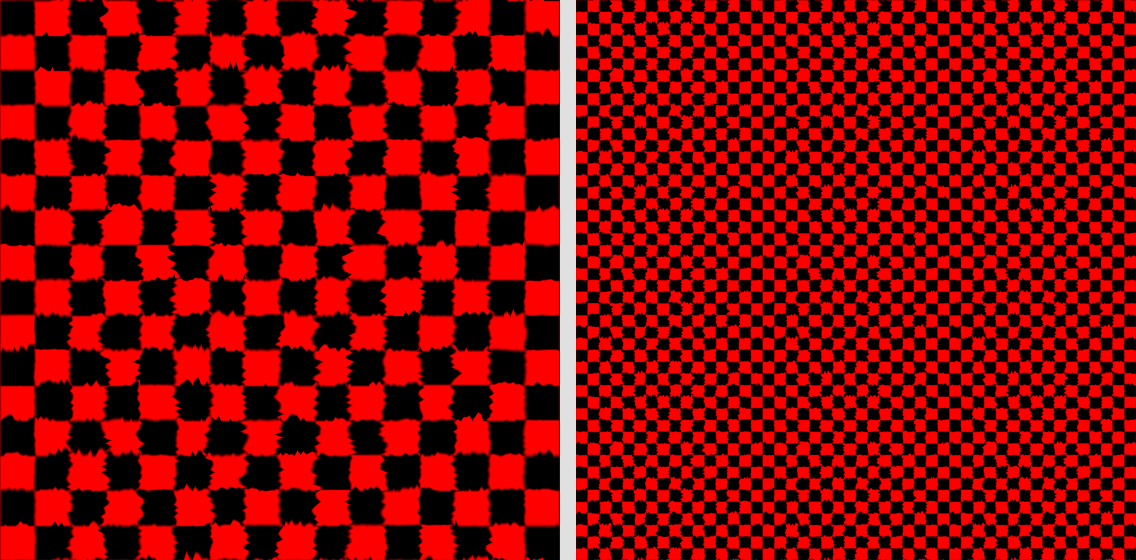
Left, the tile; right, the same tile 3 across and 3 down.
Give the GLSL for this pattern, as a three.js fragment shader.

```glsl
varying vec2 vUv;

#define CELLS 16.0
#define TEETH 12.0
#define WAVES 3.0
#define JAG_X 0.20
#define JAG_Y 0.22
#define SOFT_MIN 0.025
#define SOFT_MAX 0.085
#define INK vec3(0.005, 0.0, 0.0)
#define RED vec3(1.0, 0.0, 0.0)

float hash(vec2 p) {
  return fract(sin(dot(p, vec2(127.1, 311.7))) * 43758.5453);
}

// Linear noise along one grid line, from -1 to 1, wrapping over the canvas
float lineNoise(float along, float line, float perCell) {
  float x = along * perCell;
  float i = floor(x);
  float period = CELLS * perCell;
  float a = hash(vec2(mod(i, period), line + perCell * 7.0));
  float b = hash(vec2(mod(i + 1.0, period), line + perCell * 7.0));
  return mix(a, b, x - i) * 2.0 - 1.0;
}

// Ragged offset of a grid line: fine teeth on a broader wander
float raggedness(float along, float line) {
  return 0.6 * lineNoise(along, line, TEETH) + 0.7 * lineNoise(along, line, WAVES);
}

// Square wave from -1 to 1 that flips at the soft, displaced grid line
float stripe(float distanceToLine, float line, float soft) {
  float flip = 1.0 - 2.0 * mod(line, 2.0);
  return flip * (2.0 * smoothstep(-soft, soft, distanceToLine) - 1.0);
}

void main() {
  vec2 p = vUv * CELLS;
  vec2 nearest = floor(p + 0.5);
  vec2 line = mod(nearest, CELLS);
  vec2 cell = mod(floor(p), CELLS);

  // Each side of each cell has its own wear and softness
  float wearX = hash(vec2(line.x + 31.0, cell.y));
  float wearY = hash(vec2(cell.x, line.y + 57.0));
  float softX = mix(0.04, SOFT_MAX, hash(vec2(line.x + 83.0, cell.y)));
  float softY = mix(SOFT_MIN, SOFT_MAX, hash(vec2(cell.x + 19.0, line.y + 91.0)));

  // Upright lines are calm beside the canvas border
  float calm = smoothstep(0.0, 0.6, sin(3.14159 * line.x / CELLS));
  float shiftX = JAG_X * calm * mix(0.3, 1.0, wearX) * raggedness(p.y, line.x + 11.0);

  // Level lines fray upward and stay nearly flat below
  float shiftY = JAG_Y * wearY * raggedness(p.x, line.y + 47.0);
  shiftY = max(shiftY, -0.03);

  vec2 d = p - nearest - vec2(shiftX, shiftY);
  float checker = stripe(d.x, line.x, softX) * stripe(d.y, line.y, softY);
  float amount = clamp(0.52 + 0.52 * checker, 0.0, 1.0);

  gl_FragColor = vec4(mix(INK, RED, amount), 1.0);
}
```
